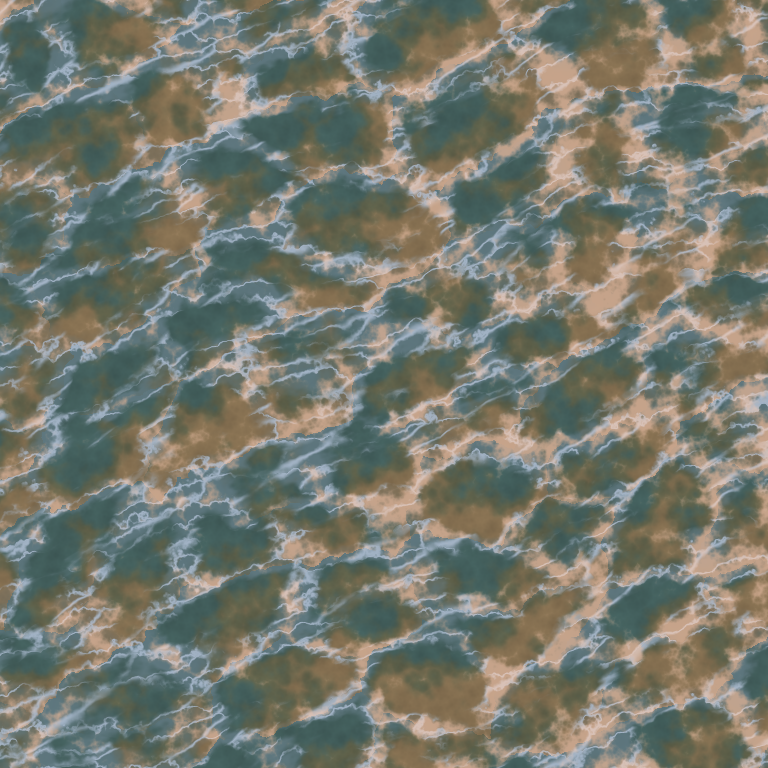
Give the GLSL for this texture, as a Shadertoy shader.

```glsl
// Choppy green sea seen from above, with sandy water, blue foam threads and pink sunlit froth.

vec2 hash2(vec2 cell) {
    vec2 h = vec2(dot(cell, vec2(127.1, 311.7)), dot(cell, vec2(269.5, 183.3)));
    return fract(sin(h) * 43758.5);
}

// Cellular noise: nearest distance, second distance, offset from the nearest point.
vec4 cells(vec2 p) {
    vec2 base = floor(p), offset = vec2(0.0);
    float first = 9.0, second = 9.0;
    for (int y = -1; y <= 1; y++) {
        for (int x = -1; x <= 1; x++) {
            vec2 cell = base + vec2(x, y);
            vec2 away = p - cell - hash2(cell);
            float dist = length(away);
            if (dist < first) {
                second = first;
                first = dist;
                offset = away;
            } else {
                second = min(second, dist);
            }
        }
    }
    return vec4(first, second, offset);
}

// Layered cellular noise, roughly -1 to 1.
float mottle(vec2 p) {
    float sum = 0.0, weight = 0.5;
    for (int i = 0; i < 4; i++) {
        sum += weight * cells(p).x;
        p = mat2(1.6, 1.2, -1.2, 1.6) * p + 3.7;
        weight *= 0.55;
    }
    return (sum - 0.45) * 4.0;
}

// Layered sines that bend the wave rows.
vec2 sway(vec2 p) {
    vec2 bend = vec2(0.0);
    float size = 1.0;
    for (int i = 0; i < 4; i++) {
        bend += size * sin(p.yx + vec2(2.1, 3.7) * float(i));
        p = mat2(1.3, 1.1, -1.1, 1.3) * p;
        size *= 0.55;
    }
    return bend;
}

void mainImage(out vec4 fragColor, in vec2 fragCoord) {
    vec2 p = fragCoord / iResolution.y;

    // Axes along and across the crests, which rise to the right.
    vec2 q = mat2(0.95, -0.31, 0.31, 0.95) * p;
    q += 0.012 * sway(q * 11.0);
    vec2 ragged = vec2(mottle(p * 12.0), mottle(p * 12.0 + 7.0));

    // Wave cells with foam along their borders.
    vec4 wave = cells((q + 0.012 * ragged) * vec2(6.5, 10.5));
    float crest = 1.0 - smoothstep(0.0, 0.42, wave.y - wave.x);
    float clouds = mottle(p * 9.0 + 21.0);
    float patches = mottle(q * vec2(7.0, 16.0) + 5.0);
    float grain = mottle(p * 26.0 + 13.0);
    float sunward = p.x - 0.5;

    // Teal wave faces turning to olive and sand.
    float sand = smoothstep(-0.45, 0.5,
        0.2 * wave.z - 0.6 * wave.w + 0.5 * clouds + 0.2 * sunward);
    vec3 color = mix(vec3(0.26, 0.37, 0.36), vec3(0.37, 0.38, 0.29), smoothstep(0.0, 0.55, sand));
    color = mix(color, vec3(0.57, 0.46, 0.33), 0.8 * smoothstep(0.5, 1.0, sand));
    color *= 1.0 + 0.07 * grain;

    // Blue sky sheen beside the crests.
    float foamArea = smoothstep(0.1, 0.85, crest + 0.6 * patches);
    color = mix(color, vec3(0.43, 0.52, 0.57), 0.65 * foamArea * (1.0 - 0.7 * sand));

    // Grainy pink froth on the sandy side.
    float froth = smoothstep(0.42, 1.15,
        0.6 * crest + 0.5 * grain + 0.35 * sand + 0.25 * patches + 0.3 * sunward);
    color = mix(color, vec3(0.82, 0.67, 0.57), 0.85 * froth);

    // Fine pale threads drawn out along the crests.
    vec4 strand = cells((q + 0.004 * ragged) * vec2(11.0, 46.0) + 0.25 * grain);
    float thread = 1.0 - smoothstep(0.0, 0.24, strand.y - strand.x);
    vec3 threadColor = mix(vec3(0.68, 0.74, 0.82), vec3(0.86, 0.78, 0.75), froth);
    color = mix(color, threadColor, 0.85 * thread * foamArea);

    fragColor = vec4(color, 1.0);
}
```
